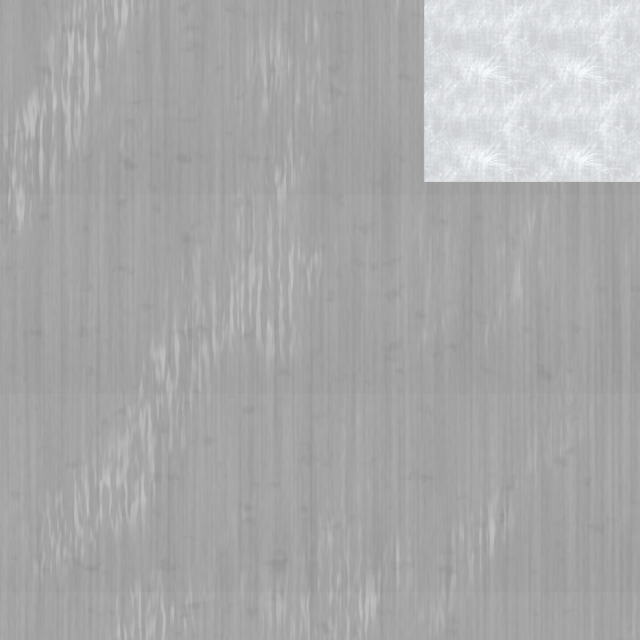
Give the GLSL for this texture, as a WebGL 2 fragment shader.

```glsl
#version 300 es
precision highp float;
// Draws grey, vertically streaked worn boards with a pale scuffed tiled panel at the upper right.

uniform vec2 u_resolution;
out vec4 outColor;

const float TAU = 6.2831853;
const vec2 PANEL_CORNER = vec2(0.663, 0.716);
const vec2 TILE_SIZE = vec2(0.150, 0.137);
const vec2 UNBOUNDED = vec2(1024.0);

float hash(vec2 p) {
    vec3 h = fract(p.xyx * 0.1031);
    h += dot(h, h.yzx + 33.33);
    return fract((h.x + h.y) * h.z);
}

float cornerRamp(vec2 cell, vec2 offset, vec2 period) {
    float angle = TAU * hash(mod(cell, period) + 7.0);
    return dot(vec2(cos(angle), sin(angle)), offset);
}

// Gradient noise that repeats after a whole number of cells.
float noise(vec2 p, vec2 period) {
    vec2 i = floor(p), f = fract(p);
    vec2 u = f * f * f * (f * (f * 6.0 - 15.0) + 10.0);
    vec2 e = vec2(1.0, 0.0);
    float low = mix(cornerRamp(i, f, period), cornerRamp(i + e.xy, f - e.xy, period), u.x);
    float high = mix(cornerRamp(i + e.yx, f - e.yx, period), cornerRamp(i + 1.0, f - 1.0, period), u.x);
    return mix(low, high, u.y);
}

float fbm(vec2 p, vec2 period) {
    float sum = 0.0, gain = 1.0;
    for (int k = 0; k < 4; k++) {
        sum += gain * noise(p, period);
        p *= 2.0;
        period *= 2.0;
        gain *= 0.5;
    }
    return sum;
}

// Grey boards: grain, seams, worn light streaks and dark smudges.
float woodTone(vec2 p) {
    float grain = 0.030 * noise(p * vec2(180.0, 5.0), UNBOUNDED)
                + 0.032 * noise(p * vec2(75.0, 2.5) + 31.0, UNBOUNDED)
                + 0.018 * noise(p * vec2(210.0, 60.0) + 5.0, UNBOUNDED);

    float board = p.x * 36.0;
    float boardTone = 0.012 * (hash(vec2(floor(board), 3.0)) - 0.5);
    float seam = 1.0 - smoothstep(0.0, 0.10, abs(fract(board) - 0.5));

    float row = fract((p.y - 0.073) * 3.22);
    float rowShade = smoothstep(0.0, 0.01, row) * (1.0 - smoothstep(0.1, 0.6, row));

    // Worn areas lean to the right and break up into upright streaks.
    vec2 leaning = vec2(p.x - 0.55 * p.y, p.y);
    float wear = smoothstep(0.02, 0.55, fbm(leaning * vec2(5.0, 2.6) + 11.3, UNBOUNDED));
    float streak = noise(p * vec2(115.0, 8.0) + 17.0, UNBOUNDED)
                 + 0.55 * noise(p * vec2(200.0, 34.0) + 43.0, UNBOUNDED);
    float flakes = wear * smoothstep(-0.12, 0.42, streak);

    float smudge = smoothstep(0.25, 0.8, fbm(p * vec2(22.0, 30.0) + 71.0, UNBOUNDED));
    return 0.645 + grain + boardTone + 0.10 * flakes
         - 0.013 * seam - 0.012 * rowShade - 0.035 * smudge;
}

// Thin curved scratches and specks, wrapped around the tile.
float scratches(vec2 q, float width) {
    float mark = 0.0;
    for (int k = 0; k < 14; k++) {
        float id = float(k);
        vec2 center = vec2(hash(vec2(id, 1.0)), hash(vec2(id, 2.0)));
        vec2 d = fract(q - center + 0.5) - 0.5;
        float radius = mix(0.12, 0.40, hash(vec2(id, 4.0)));
        float ring = 1.0 - smoothstep(0.0, width, abs(length(d) - radius));
        float turn = TAU * hash(vec2(id, 5.0));
        float span = smoothstep(0.72, 0.92, dot(d / max(length(d), 0.001), vec2(cos(turn), sin(turn))));
        float speck = 1.0 - smoothstep(0.4 * width, 1.3 * width, length(fract(d * 1.0 + 0.3) - 0.5));
        mark = max(mark, max(0.7 * ring * span, speck));
    }
    return mark;
}

// Brush marks fanning up and to the right from a bright smear.
float fan(vec2 q, vec2 focus) {
    vec2 d = fract(q - focus + 0.5) - 0.5;
    float reach = length(d * vec2(1.0, 0.9));
    float bristles = noise(vec2(atan(d.y, d.x) * 9.0, reach * 5.0), UNBOUNDED);
    float side = smoothstep(-0.25, 0.3, d.x + d.y);
    return (1.0 - smoothstep(0.06, 0.46, reach)) * side * (0.55 + 1.3 * bristles);
}

vec3 panelColor(vec2 q) {
    vec2 bend = 0.07 * vec2(noise(q * 3.0, vec2(3.0)), noise(q * 3.0 + 1.5, vec2(3.0)));
    vec2 w = q + bend;
    float cloud = fbm(w * 3.0, vec2(3.0));
    float strokes = noise(vec2(24.0 * w.x - 12.0 * w.y, 4.0 * w.y), vec2(12.0, 4.0));
    float upright = noise(q * vec2(30.0, 4.0), vec2(30.0, 4.0));
    float level = noise(q * vec2(4.0, 28.0), vec2(4.0, 28.0));
    float grit = noise(q * 32.0, vec2(32.0));
    float paint = 0.28 + 0.50 * cloud + 0.42 * strokes * smoothstep(-0.3, 0.4, cloud)
                + 0.25 * upright + 0.16 * level + 0.22 * grit;
    paint += 0.65 * fan(w, vec2(0.60, 0.16)) + 0.32 * scratches(q, 0.014);
    return mix(vec3(0.81, 0.82, 0.83), vec3(0.965, 0.975, 0.985), clamp(paint, 0.0, 1.0));
}

void main() {
    vec2 p = gl_FragCoord.xy / u_resolution;
    vec2 pixel = 1.0 / u_resolution;
    vec2 inside = smoothstep(-0.5 * pixel, 0.5 * pixel, p - PANEL_CORNER);
    vec3 color = mix(vec3(woodTone(p)), panelColor((p - PANEL_CORNER) / TILE_SIZE), inside.x * inside.y);
    outColor = vec4(color, 1.0);
}
```
